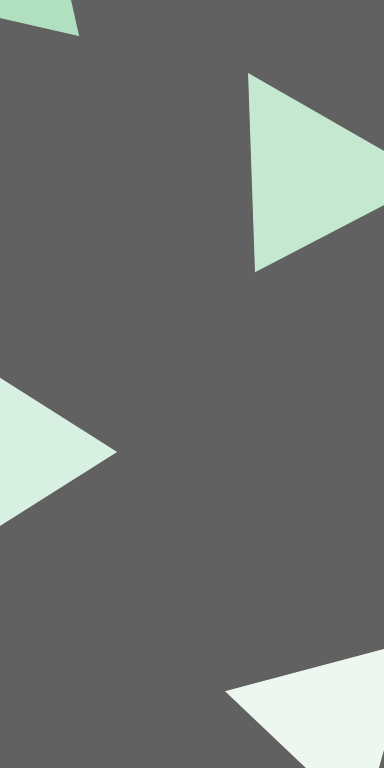
A WebGL 1 fragment shader for this background:

```glsl
precision highp float;
// Four large pastel green triangles scattered over a flat dark grey field,
// most of them running off the canvas. Each one is the intersection of three
// half planes, with its edge smoothed over about one pixel.

uniform vec2 u_resolution;

const vec3 GREY = vec3(0.38);
const vec3 LEAF = vec3(0.69, 0.88, 0.75);
const vec3 MINT = vec3(0.77, 0.915, 0.815);
const vec3 PALE_MINT = vec3(0.847, 0.941, 0.882);
const vec3 FROST = vec3(0.93, 0.97, 0.94);

// Signed distance to the line from a to b, negative on its left side.
float edgeDistance(vec2 p, vec2 a, vec2 b) {
  vec2 along = normalize(b - a);
  return dot(p - a, vec2(along.y, -along.x));
}

// Triangle with corners in counterclockwise order, negative inside.
float triangleDistance(vec2 p, vec2 a, vec2 b, vec2 c) {
  return max(edgeDistance(p, a, b),
             max(edgeDistance(p, b, c), edgeDistance(p, c, a)));
}

// Lays a filled shape over the colour below it.
vec3 paint(vec3 below, vec3 fill, float dist, float pixel) {
  float coverage = 1.0 - smoothstep(-0.6 * pixel, 0.6 * pixel, dist);
  return mix(below, fill, coverage);
}

void main() {
  // The canvas spans 1 unit across and 2 units up.
  vec2 p = gl_FragCoord.xy / u_resolution * vec2(1.0, 2.0);
  float pixel = 2.0 / u_resolution.y;

  // Upper left corner, upper right, middle left, lower right.
  float topLeft = triangleDistance(p, vec2(0.206, 1.906), vec2(0.098, 2.389), vec2(-0.276, 2.016));
  float topRight = triangleDistance(p, vec2(0.646, 1.810), vec2(0.664, 1.291), vec2(1.129, 1.533));
  float midLeft = triangleDistance(p, vec2(0.305, 0.823), vec2(-0.143, 1.107), vec2(-0.143, 0.540));
  float lowRight = triangleDistance(p, vec2(0.586, 0.200), vec2(0.947, -0.143), vec2(1.079, 0.331));

  vec3 color = GREY;
  color = paint(color, LEAF, topLeft, pixel);
  color = paint(color, MINT, topRight, pixel);
  color = paint(color, PALE_MINT, midLeft, pixel);
  color = paint(color, FROST, lowRight, pixel);

  gl_FragColor = vec4(color, 1.0);
}
```
